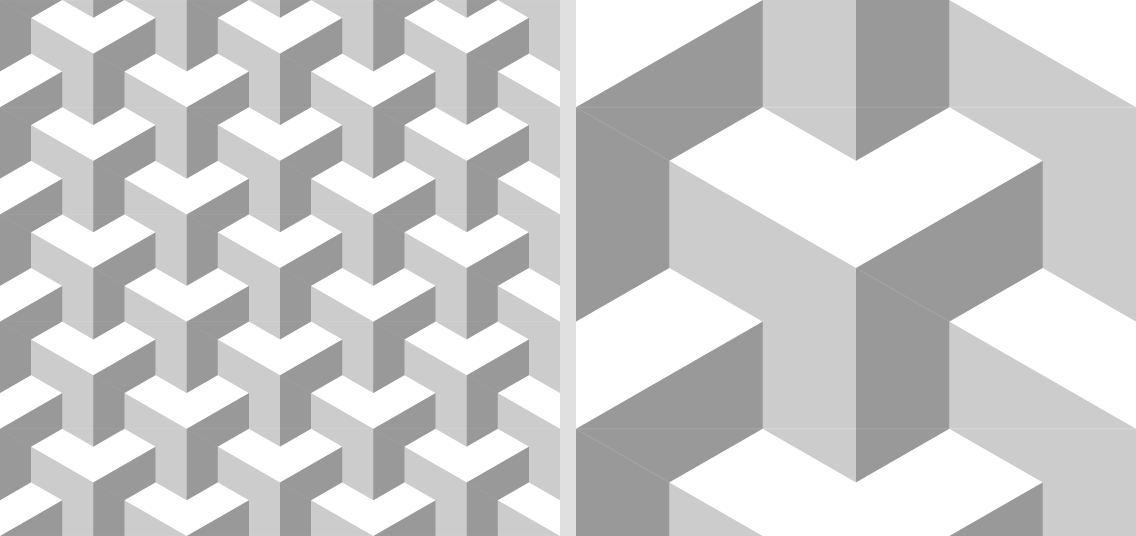
Left: the whole. Right: its middle third, enlarged.
This pattern is drawn by a WebGL 2 fragment shader. Its source:

```glsl
#version 300 es
precision highp float;
// Interlocking three-armed isometric blocks in white, light grey and mid grey.

uniform vec2 u_resolution;
out vec4 outColor;

const vec2 REPEATS = vec2(3.0, 5.0);   // whole cells across and down
const float CELL = 6.0;                // lattice units per cell side
const vec3 TOP_COLOR = vec3(1.0);
const vec3 LEFT_COLOR = vec3(0.8);
const vec3 RIGHT_COLOR = vec3(0.6);
const float SEAM_HALF_WIDTH = 0.014;   // hairlines, in lattice units
const float SEAM_GAIN = 0.035;
const int SAMPLES = 4;                 // antialiasing grid side

// Wraps a coordinate to one cell starting at low.
float wrap(float v, float low) {
    return mod(v - low, CELL) + low;
}

// Two blocks share each cell: one at its centre, one at its corner.
vec2 blockOrigin(vec2 p) {
    float column = abs(wrap(p.x - 3.0, -3.0));
    float row = abs(wrap(p.y - 2.0, -3.0));
    bool central = column < 1.0 || (column < 2.0 && row < 3.0 - column);
    return central ? vec2(3.0) : vec2(0.0);
}

vec3 blockColor(vec2 p) {
    vec2 d = p - blockOrigin(p);
    float x = wrap(d.x, -3.0);
    // Depth below the chevron edge between the top and the side faces
    float depth = wrap(d.y + abs(x), -2.0);
    vec3 color = depth < 0.0 ? TOP_COLOR : (x < 0.0 ? LEFT_COLOR : RIGHT_COLOR);

    // Faint joints: along cell rows, and diagonally over the right faces
    bool rowSeam = abs(wrap(p.y, -3.0)) < SEAM_HALF_WIDTH;
    bool diagonalSeam = x > 0.0 && x < 1.0
        && abs(depth - 2.0 * x) < SEAM_HALF_WIDTH;
    if (rowSeam || diagonalSeam) color += SEAM_GAIN;
    return min(color, vec3(1.0));
}

void main() {
    vec3 sum = vec3(0.0);
    for (int j = 0; j < SAMPLES; j++) {
        for (int i = 0; i < SAMPLES; i++) {
            vec2 offset = (vec2(i, j) + 0.5) / float(SAMPLES) - 0.5;
            vec2 uv = (gl_FragCoord.xy + offset) / u_resolution;
            uv.y = 1.0 - uv.y;   // lattice y runs downward
            sum += blockColor(uv * REPEATS * CELL);
        }
    }
    outColor = vec4(sum / float(SAMPLES * SAMPLES), 1.0);
}
```
